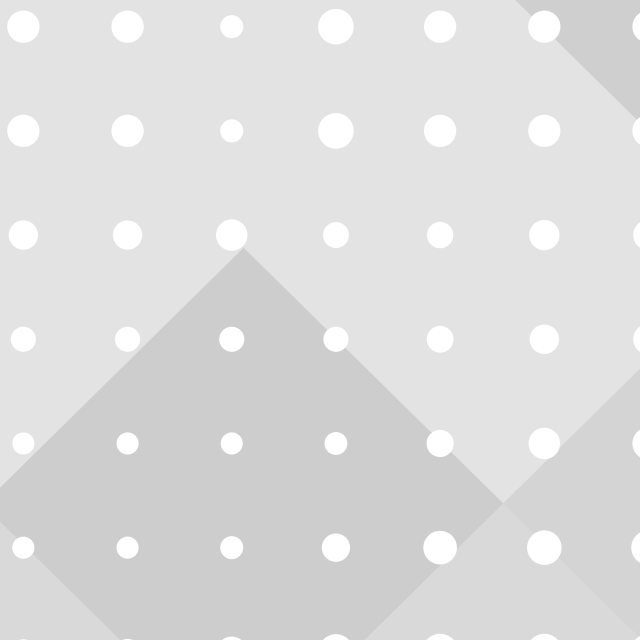
Give the GLSL for this pattern, as a WebGL 1 fragment shader.

```glsl
precision highp float;
// White dots of drifting size on a square grid, over large flat grey diamonds.

uniform vec2 u_resolution;

// Antialiased step: 1 where the signed distance is positive.
float inside(float d) {
  float pixel = 1.0 / u_resolution.y;
  return smoothstep(-0.7 * pixel, 0.7 * pixel, d);
}

// Diamond cells bounded by two families of near-diagonal lines.
float diamondGrey(vec2 p) {
  float rising = p.y + 0.985 * p.x;
  float falling = p.y - 0.985 * p.x;
  float belowLeft = inside((rising - 0.762) * 0.71);
  float belowRight = inside((falling - 0.012) * 0.71);
  float farRight = inside((rising - 1.561) * 0.71);

  float grey = mix(0.89, 0.804, belowLeft * belowRight);
  grey = mix(grey, 0.851, inside((falling - 0.815) * 0.71));
  grey = mix(grey, mix(0.831, 0.851, belowRight), farRight);
  return mix(grey, 0.812, inside((-0.793 - falling) * 0.71));
}

// Column and row count from the upper left.
float dotRadius(vec2 cell) {
  // Each side has its own wave of sizes down the rows.
  float leftSize = 0.0212 + 0.0043 * cos((cell.y - 0.5) * 0.7854);
  float rightSize = 0.026 - 0.0023 * cos((max(cell.y, 1.0) - 2.5) * 0.8);

  // The change between sides moves left in the lower rows.
  float center = min(4.4, 8.0 - cell.y);
  float radius = mix(leftSize, rightSize,
                     smoothstep(center - 1.5, center + 1.5, cell.x));

  // Abrupt size changes near the middle of the upper rows.
  float third = 1.0 - step(0.5, abs(cell.x - 2.0));
  float fourth = 1.0 - step(0.5, abs(cell.x - 3.0));
  float fifth = 1.0 - step(0.5, abs(cell.x - 4.0));
  float topRows = 1.0 - step(1.5, cell.y);
  float thirdRow = 1.0 - step(0.5, abs(cell.y - 2.0));
  radius += topRows * (0.0026 * fourth - 0.0072 * third);
  radius += thirdRow * (0.0017 * third - 0.0026 * (fourth + fifth));
  return radius;
}

void main() {
  vec2 p = gl_FragCoord.xy / u_resolution.y;
  p.y = 1.0 - p.y;

  // Nearest dot on the grid.
  vec2 grid = (p - vec2(0.0365, 0.0417)) / 0.1628;
  vec2 cell = floor(grid + 0.5);
  float dotEdge = dotRadius(cell) - length(grid - cell) * 0.1628;

  float grey = mix(diamondGrey(p), 1.0, inside(dotEdge));
  gl_FragColor = vec4(vec3(grey), 1.0);
}
```
